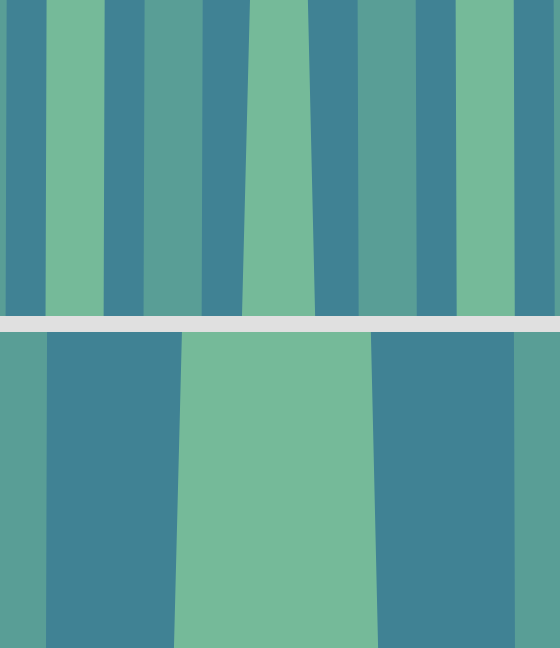
Top, the full canvas; bottom, a detail of the centre.
Give the GLSL for this pattern, as a Shadertoy shader.

```glsl
// Upright two-tone stripes on blue, mirrored about a tapering centre stripe.

// Coverage of a stripe from the distance to its axis, in canvas heights
float stripe(float dist, float halfWidth) {
    float pixel = 1.0 / iResolution.y;
    return clamp(0.5 + (halfWidth - dist) / pixel, 0.0, 1.0);
}

void mainImage(out vec4 fragColor, in vec2 fragCoord) {
    vec2 p = (fragCoord - 0.5 * iResolution.xy) / iResolution.y;

    vec3 blue = vec3(0.25, 0.51, 0.58);
    vec3 teal = vec3(0.35, 0.62, 0.59);
    vec3 mint = vec3(0.46, 0.73, 0.60);

    // Side stripes: evenly spaced, leaning slightly outward toward the bottom
    float side = abs(p.x - 0.0005) + 0.0033 * p.y - 0.0285;
    float index = max(1.0, round(side / 0.3102));
    float sideMask = stripe(abs(side - index * 0.3102), 0.0919);
    vec3 sideColor = mod(index, 2.0) < 0.5 ? mint : teal;

    // Centre stripe: wider at the foot
    float centreX = -0.004 + 0.0012 * p.y;
    float centreHalf = mix(0.1157, 0.0916, p.y + 0.5);
    float centreMask = stripe(abs(p.x - centreX), centreHalf);

    vec3 color = mix(blue, sideColor, sideMask);
    color = mix(color, mint, centreMask);
    fragColor = vec4(color, 1.0);
}
```
